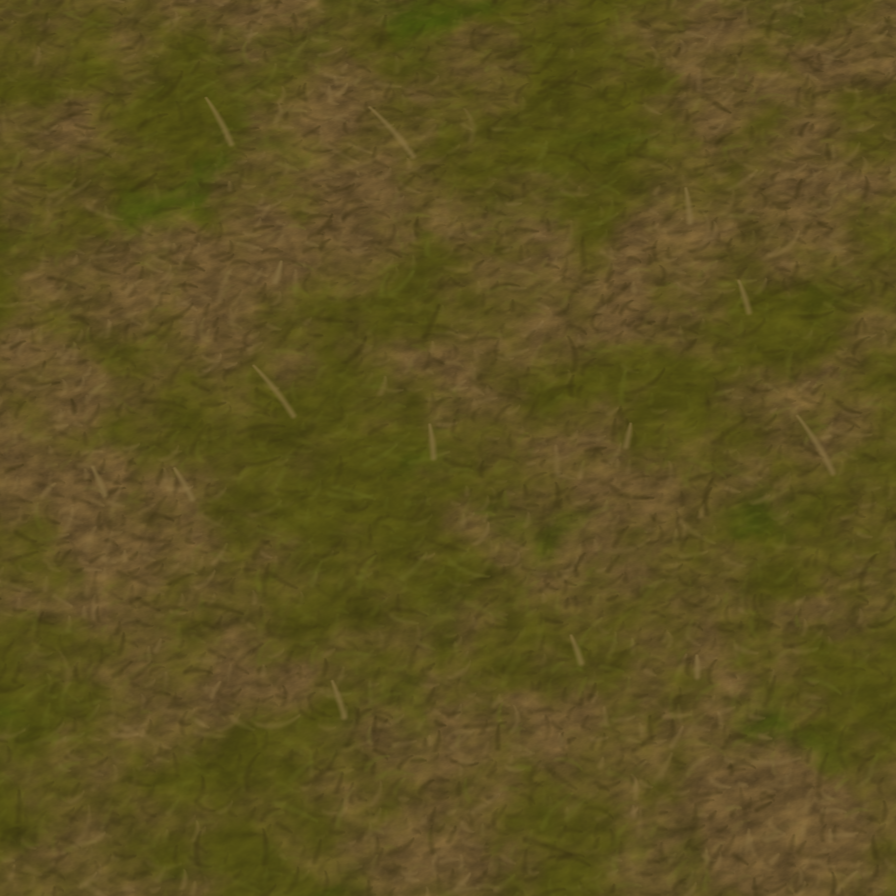
Reproduce this texture procedurally as a WebGL 1 fragment shader.

```glsl
precision highp float;
// Worn lawn seen at a slant: olive turf with dry, straw-brown patches.
// Warped gradient noise lays out patches and soft clumps; jittered grids
// scatter curved, blurred blades, shadow gaps and a few pale stalks on top.

uniform vec2 u_resolution;

const vec3 OLIVE  = vec3(0.315, 0.300, 0.075);
const vec3 LUSH   = vec3(0.245, 0.305, 0.055);
const vec3 BROWN  = vec3(0.410, 0.325, 0.180);
const vec3 STRAW  = vec3(0.540, 0.450, 0.270);
const vec3 BLADE  = vec3(0.400, 0.410, 0.130);
const vec3 SHADOW = vec3(0.210, 0.175, 0.060);
const vec3 STALK  = vec3(0.520, 0.440, 0.260);

const float PATCH_SCALE  = 4.5;
const float CLUMP_SCALE  = 17.0;
const float GRAIN_SCALE  = 48.0;
const float CLUMP_LIGHT  = 0.32;
const float GRAIN_LIGHT  = 0.42;
const float PERSPECTIVE  = 0.18;
const float LEAN         = 0.55;  // mean blade angle, radians
const float ANGLE_SPREAD = 2.4;

vec2 hash2(vec2 p) {
  vec3 q = fract(p.xyx * vec3(0.1031, 0.1030, 0.0973));
  q += dot(q, q.yzx + 33.33);
  return fract((q.xx + q.yz) * q.zy);
}

float gradientNoise(vec2 p) {
  vec2 i = floor(p), f = fract(p);
  vec2 u = f * f * f * (f * (f * 6.0 - 15.0) + 10.0);
  vec2 e = vec2(1.0, 0.0);
  float a = dot(hash2(i) * 2.0 - 1.0, f);
  float b = dot(hash2(i + e.xy) * 2.0 - 1.0, f - e.xy);
  float c = dot(hash2(i + e.yx) * 2.0 - 1.0, f - e.yx);
  float d = dot(hash2(i + 1.0) * 2.0 - 1.0, f - 1.0);
  return mix(mix(a, b, u.x), mix(c, d, u.x), u.y);
}

mat2 rotation(float a) {
  return mat2(cos(a), sin(a), -sin(a), cos(a));
}

float fbm(vec2 p) {
  float sum = 0.0, amplitude = 0.6;
  for (int i = 0; i < 4; i++) {
    sum += amplitude * gradientNoise(p);
    p = rotation(0.6) * p * 2.03 + 19.7;
    amplitude *= 0.5;
  }
  return sum;
}

// Soft curved stroke along x; all lengths are in cell units.
float stroke(vec2 p, float halfLength, float width, float bend) {
  p.y -= bend * p.x * p.x;
  float taper = 1.0 - 0.5 * clamp(p.x / halfLength, 0.0, 1.0);
  p.x = max(abs(p.x) - halfLength, 0.0);
  return 1.0 - smoothstep(0.0, width * taper, length(p));
}

// One scattered layer; each cell holds a lit blade or a dark gap.
vec3 addBlades(vec3 color, vec2 p, float cells, float width,
               float strength, float dry) {
  vec2 g = p * cells + cells * 1.37;
  vec2 cell = floor(g);
  for (int j = -1; j <= 1; j++) {
    for (int i = -1; i <= 1; i++) {
      vec2 id = cell + vec2(float(i), float(j));
      vec2 place = hash2(id + cells);
      vec2 shape = hash2(id + cells + 71.3);
      vec2 look = hash2(id + cells + 143.9);
      float angle = LEAN + (shape.x - 0.5) * ANGLE_SPREAD;
      vec2 local = (g - id - place) * rotation(angle);
      float mask = stroke(local, mix(0.18, 0.55, shape.y), width,
                          (look.y - 0.5) * 1.2);
      vec3 lit = mix(BLADE, STRAW, smoothstep(0.2, 0.8, dry + look.y - 0.5));
      vec3 tint = look.x < 0.52 ? SHADOW : lit;
      color = mix(color, tint, mask * strength * mix(0.25, 1.0, place.y));
    }
  }
  return color;
}

// Rare, longer, nearly upright dry stalks.
vec3 addStalks(vec3 color, vec2 p) {
  vec2 g = p * 8.0;
  for (int j = -1; j <= 1; j++) {
    for (int i = -1; i <= 1; i++) {
      vec2 id = floor(g) + vec2(float(i), float(j));
      vec2 place = hash2(id + 211.0), shape = hash2(id + 307.0);
      vec2 local = (g - id - place) * rotation(mix(1.2, 2.2, shape.x));
      float mask = stroke(local, mix(0.1, 0.35, shape.y), 0.05, 0.15);
      color = mix(color, STALK, mask * 0.65 * step(0.86, hash2(id + 401.0).x));
    }
  }
  return color;
}

void main() {
  vec2 p = gl_FragCoord.xy / u_resolution.y;
  p.y += PERSPECTIVE * p.y * p.y;

  // Ragged patches of dry and fresh growth
  vec2 warp = vec2(fbm(p * 9.0 + 3.1), fbm(p * 9.0 + 47.2)) * 0.09;
  vec2 q = rotation(-0.45) * (p + warp) * vec2(0.9, 1.15);
  float dry = smoothstep(-0.24, 0.26, fbm(q * PATCH_SCALE + 8.3)
                         + 0.35 * fbm(p * CLUMP_SCALE + 61.0));
  float lush = smoothstep(0.06, 0.38, fbm(q * 5.5 + 33.0)) * (1.0 - dry);
  vec3 color = mix(mix(OLIVE, BROWN, dry), LUSH, lush * 0.85);

  // Soft light and shade of clumps and matted grain
  float clump = fbm(p * vec2(0.8, 1.2) * CLUMP_SCALE + 91.0);
  float grain = fbm(rotation(-0.3) * p * vec2(0.8, 1.3) * GRAIN_SCALE + 7.0);
  float texture = mix(0.65, 1.1, dry);
  color *= 1.0 + CLUMP_LIGHT * clump + GRAIN_LIGHT * grain * texture;

  // Blades from fine to coarse, then stalks
  color = addBlades(color, p, 58.0, 0.30, 0.30 * texture, dry);
  color = addBlades(color, p, 36.0, 0.20, 0.38 * texture, dry);
  color = addBlades(color, p, 21.0, 0.13, 0.34, dry);
  color = addStalks(color, p);
  gl_FragColor = vec4(color, 1.0);
}
```
